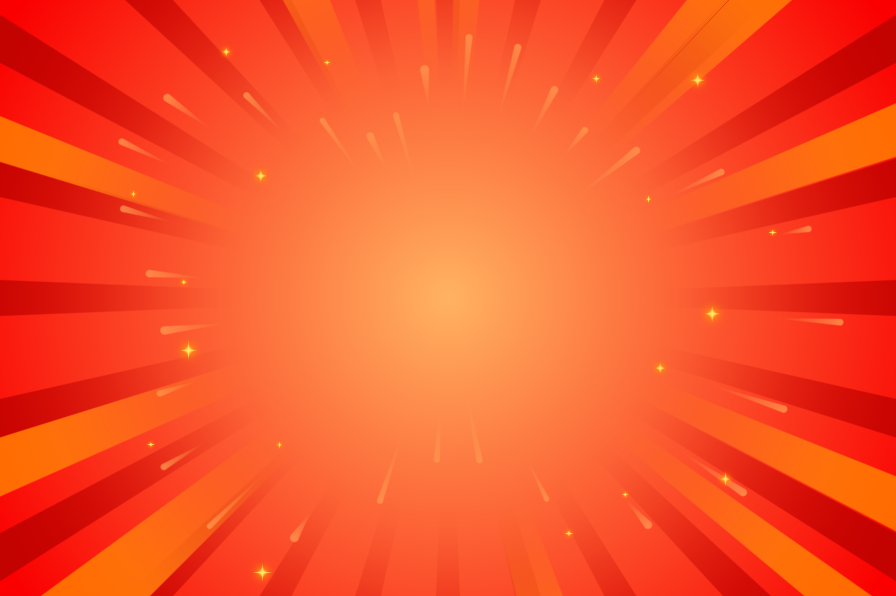
A WebGL 1 fragment shader for this background:

```glsl
precision highp float;

uniform vec2 u_resolution;

const float TAU = 6.283185;

// Radial backdrop
const vec3 CORE_COLOR = vec3(1.0, 0.70, 0.38);
const vec3 RIM_COLOR = vec3(0.98, 0.0, 0.0);
const float RIM_RADIUS = 0.87;

// Evenly spaced dark rays
const vec3 SHADE_COLOR = vec3(0.76, 0.01, 0.0);
const float SHADE_COUNT = 24.0;
const float SHADE_HALF_ANGLE = 2.3;

// Orange rays: directions and half angles in degrees
const vec3 ACCENT_INNER = vec3(1.0, 0.48, 0.10);
const vec3 ACCENT_OUTER = vec3(1.0, 0.42, 0.0);
const vec4 ACCENT_DIR_A = vec4(20.5, 49.0, 43.8, 94.2);
const vec4 ACCENT_DIR_B = vec4(86.5, 115.3, 160.5, 200.6);
const vec4 ACCENT_DIR_C = vec4(220.6, 287.0, 322.5, 335.4);
const vec4 ACCENT_HALF_A = vec4(3.0, 2.3, 2.9, 1.6);
const vec4 ACCENT_HALF_B = vec4(2.5, 3.7, 2.6, 3.3);
const vec4 ACCENT_HALF_C = vec4(4.4, 4.1, 2.4, 2.9);

// Flying streaks and stars
const int STREAK_COUNT = 29;
const vec3 STREAK_COLOR = vec3(1.0, 0.58, 0.30);
const float STREAK_WIDTH = 0.0065;
const int STAR_COUNT = 18;
const vec3 STAR_COLOR = vec3(1.0, 0.90, 0.40);
const vec3 STAR_GLOW = vec3(1.0, 0.58, 0.02);

float hash(float n) {
    return fract(sin(n * 127.1 + 11.7) * 43758.5);
}

vec2 direction(float angle) {
    return vec2(cos(angle), sin(angle));
}

// Coverage of a shape from its signed distance
float fill(float dist, float pixel) {
    return 1.0 - smoothstep(-pixel, pixel, dist);
}

// Strongest coverage among four wedges; angles in degrees
float wedges(float angle, float radius, vec4 dirs, vec4 halves, float pixel) {
    vec4 offset = abs(mod(angle - dirs + 180.0, 360.0) - 180.0);
    vec4 dist = radians(offset - halves) * radius;
    vec4 cover = 1.0 - smoothstep(-pixel, pixel, dist);
    return max(max(cover.x, cover.y), max(cover.z, cover.w));
}

// Tapered streak with a round outer head and a fading inner tail
float streak(vec2 p, float k, float pixel) {
    float turn = TAU * k / float(STREAK_COUNT);
    float angle = turn - 0.21 + 0.23 * cos(turn - 0.87);
    float headRadius = 0.46 + 0.11 * cos(2.0 * angle) + 0.09 * cos(0.935 * k);
    float len = mix(0.05, 0.13, hash(k));
    float width = STREAK_WIDTH * mix(0.65, 1.15, hash(k + 40.0));

    vec2 dir = direction(angle);
    float along = dot(p, dir) - headRadius;
    float across = dot(p, vec2(-dir.y, dir.x));
    float taper = clamp(1.0 + along / len, 0.0, 1.0);
    float dist = length(vec2(along - clamp(along, -len, 0.0), across));
    return fill(dist - width * taper, pixel) * taper;
}

// Four-pointed star gathered toward the sides: x is its body, y its halo
vec2 star(vec2 p, float k, float pixel) {
    float angle = TAU * k / float(STAR_COUNT) + 0.3 - 0.09 * mod(k + 4.0, 9.0);
    float radius = 0.475 - 0.1 * cos(TAU * (k - 2.0) / 2.5);
    float size = mix(0.007, 0.02, pow(0.5 + 0.5 * cos(TAU * k / 3.3), 3.0));

    vec2 q = abs(p - radius * direction(angle)) / size;
    float root = sqrt(q.x) + sqrt(q.y);
    float body = 1.0 - smoothstep(0.2, 1.0 + pixel / size, root * root);
    return vec2(body, exp(-2.5 * dot(q, q)));
}

void main() {
    float pixel = 1.0 / u_resolution.y;
    vec2 p = (gl_FragCoord.xy - 0.5 * u_resolution) * pixel;
    float radius = length(p);
    float angle = degrees(atan(p.y, p.x + 1e-5));

    vec3 color = mix(CORE_COLOR, RIM_COLOR, min(radius / RIM_RADIUS, 1.0));

    // Dark rays
    float spacing = 360.0 / SHADE_COUNT;
    float offset = abs(mod(angle + 0.5 * spacing, spacing) - 0.5 * spacing);
    float shade = fill(radians(offset - SHADE_HALF_ANGLE) * radius, pixel);
    color = mix(color, SHADE_COLOR, shade * smoothstep(0.34, 0.9, radius));

    // Orange rays
    float accent = wedges(angle, radius, ACCENT_DIR_A, ACCENT_HALF_A, pixel);
    accent = max(accent, wedges(angle, radius, ACCENT_DIR_B, ACCENT_HALF_B, pixel));
    accent = max(accent, wedges(angle, radius, ACCENT_DIR_C, ACCENT_HALF_C, pixel));
    vec3 accentColor = mix(ACCENT_INNER, ACCENT_OUTER, smoothstep(0.5, 0.85, radius));
    color = mix(color, accentColor, accent * smoothstep(0.32, 0.74, radius));

    for (int i = 0; i < STREAK_COUNT; i++) {
        color = mix(color, STREAK_COLOR, 0.8 * streak(p, float(i), pixel));
    }
    for (int i = 0; i < STAR_COUNT; i++) {
        vec2 light = star(p, float(i), pixel);
        color = mix(color, STAR_GLOW, 0.8 * light.y);
        color = mix(color, STAR_COLOR, light.x);
    }
    gl_FragColor = vec4(color, 1.0);
}
```
